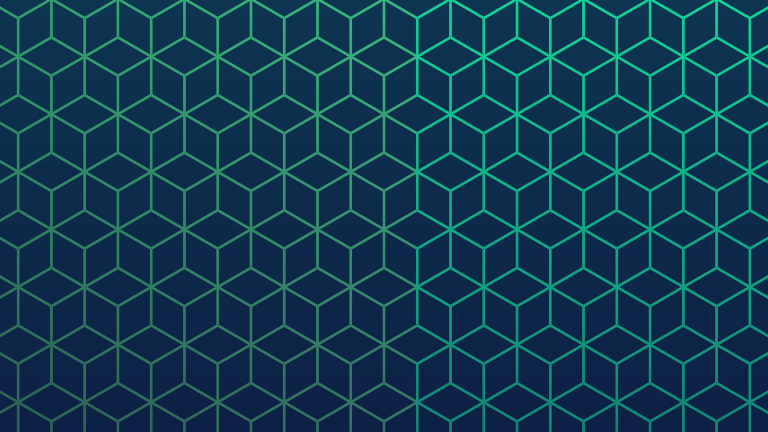
Reproduce this pattern procedurally as a Shadertoy shader.

```glsl
#define EDGE 0.0889          // cube edge length, in canvas heights
#define HALF_WIDTH 0.0031    // half thickness of a line
#define CENTER_Y 0.469       // height of the central six-way joint
#define SPLIT_X 0.541        // where green lines turn to teal
#define BG_TOP vec3(0.050, 0.205, 0.315)
#define BG_BOTTOM vec3(0.050, 0.125, 0.270)
#define GREEN_TOP vec3(0.220, 0.700, 0.480)
#define GREEN_BOTTOM vec3(0.200, 0.430, 0.370)
#define TEAL_TOP vec3(0.070, 0.820, 0.590)
#define TEAL_BOTTOM vec3(0.070, 0.520, 0.460)
#define PINHOLE 0.3          // darkness of the dot in each three-way joint

const float SQRT3 = 1.7320508;

// Offset from the nearest six-way joint of the triangular lattice
vec2 hexCell(vec2 p) {
    vec2 period = EDGE * vec2(SQRT3, 3.0);
    vec2 a = p - period * floor(p / period + 0.5);
    vec2 b = p - period * (floor(p / period) + 0.5);
    return dot(a, a) < dot(b, b) ? a : b;
}

// Distance to the six spokes of a cell; q is folded to one quadrant
float spokeDistance(vec2 q) {
    return min(q.x, abs(dot(q, vec2(-0.5, 0.5 * SQRT3))));
}

// Distance to the three-way joints at the cell corners
float jointDistance(vec2 q) {
    vec2 side = EDGE * vec2(0.5 * SQRT3, 0.5);
    return min(length(q - vec2(0.0, EDGE)), length(q - side));
}

float coverage(float d, float pixel) {
    return 1.0 - smoothstep(-0.6 * pixel, 0.6 * pixel, d);
}

void mainImage(out vec4 fragColor, in vec2 fragCoord) {
    vec2 uv = fragCoord / iResolution.xy;
    float pixel = 1.0 / iResolution.y;
    vec2 p = (fragCoord - iResolution.xy * vec2(0.5, CENTER_Y)) * pixel;
    vec2 q = abs(hexCell(p));

    // Lines with slightly rounded joints
    float joint = jointDistance(q);
    float d = min(spokeDistance(q) - HALF_WIDTH, joint - 1.25 * HALF_WIDTH);
    float line = coverage(d, pixel);
    line *= 1.0 - PINHOLE * coverage(joint - 0.4 * HALF_WIDTH, pixel);

    // Line colour: two vertical gradients, green brightening to the split
    vec3 green = mix(GREEN_BOTTOM, GREEN_TOP, uv.y);
    green *= mix(0.88, 1.04, clamp(uv.x / SPLIT_X, 0.0, 1.0));
    vec3 teal = mix(TEAL_BOTTOM, TEAL_TOP, uv.y);
    vec3 ink = mix(green, teal, smoothstep(-0.002, 0.002, uv.x - SPLIT_X));

    vec3 background = mix(BG_BOTTOM, BG_TOP, uv.y);
    fragColor = vec4(mix(background, ink, line), 1.0);
}
```
